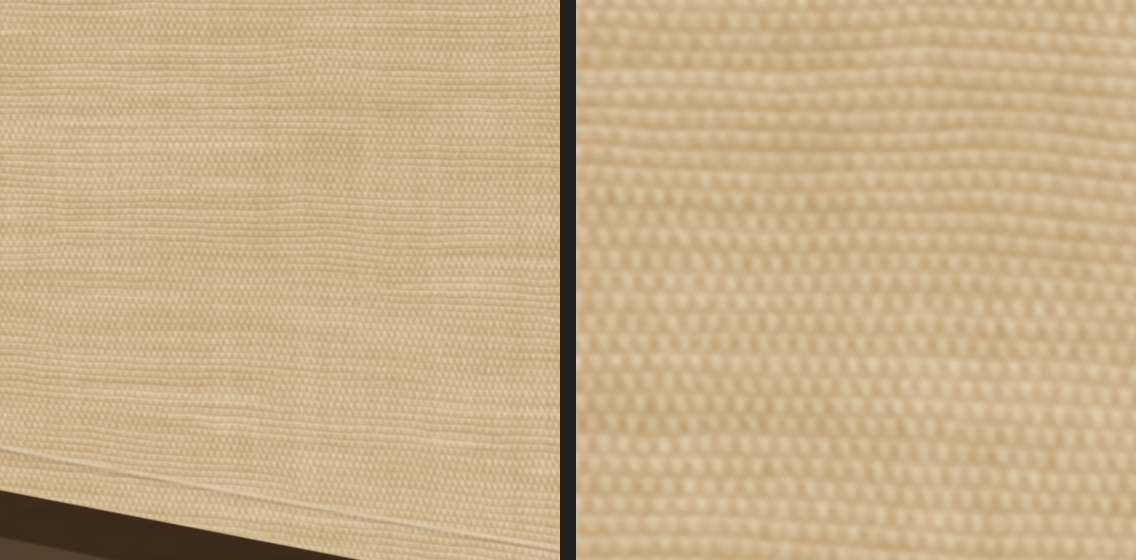
Left: the whole. Right: its middle third, enlarged.
Give the GLSL for this texture, as a three.js fragment shader.

```glsl
// Draws a beige woven linen panel with a slanted stitched hem above a dark recess.
varying vec2 vUv;

const float PI = 3.14159265;
const float ROWS = 86.0;
const float COLUMNS = 168.0;

const vec3 THREAD_SHADE = vec3(0.73, 0.605, 0.435);
const vec3 THREAD_LIGHT = vec3(0.865, 0.79, 0.655);
const vec3 HEM_LIGHT = vec3(0.88, 0.805, 0.675);
const vec3 RECESS = vec3(0.235, 0.165, 0.105);
const vec3 FLOOR_BROWN = vec3(0.335, 0.255, 0.185);

float hash(vec2 p) {
  return fract(sin(dot(p, vec2(127.1, 311.7))) * 43758.5453);
}

float noise(vec2 p) {
  vec2 cell = floor(p);
  vec2 f = fract(p);
  f = f * f * (3.0 - 2.0 * f);
  float low = mix(hash(cell), hash(cell + vec2(1.0, 0.0)), f.x);
  float high = mix(hash(cell + vec2(0.0, 1.0)), hash(cell + vec2(1.0, 1.0)), f.x);
  return mix(low, high, f.y);
}

// Noise centred on zero
float signedNoise(vec2 p) {
  return noise(p) - 0.5;
}

// Height above a straight line that starts at the left edge
float aboveLine(vec2 p, float start, float slope) {
  return (p.y - start - slope * p.x) / sqrt(1.0 + slope * slope);
}

// Soft bright or dark band around a distance of zero
float band(float d, float width) {
  return exp(-d * d / (width * width));
}

// Bends the cloth: rows tilt towards the hem and both thread sets wander
vec2 drape(vec2 p) {
  float sag = 1.0 - p.y;
  float tilt = 0.11 * sag * sag * p.x;
  float rowWander = 0.008 * signedNoise(p * vec2(7.0, 9.0))
                  + 0.003 * signedNoise(p * vec2(26.0, 34.0));
  float columnWander = 0.004 * signedNoise(p * vec2(12.0, 16.0) + 40.0);
  return vec2(p.x + columnWander, p.y + tilt + rowWander);
}

// Brightness of the weave, from 0 in the gaps to 1 on the crests
float weaveTone(vec2 cloth) {
  float row = cloth.y * ROWS;
  float column = cloth.x * COLUMNS;

  // Patches where long rows dominate alternate with patches of plain weave
  float smoothRows = smoothstep(0.25, 0.75, noise(cloth * vec2(5.0, 22.0) + 9.0));
  float ridge = cos(2.0 * PI * row) + 0.25 * sin(4.0 * PI * row);
  float crossing = cos(PI * (row + 0.15)) * cos(PI * (column + 0.2 * row));

  // Uneven yarn: long slubs, faint upright streaks and fine fibre grain
  float slub = signedNoise(vec2(cloth.x * 7.0, row * 0.95));
  float thickYarn = smoothstep(0.72, 0.95, noise(vec2(cloth.x * 5.0 + 31.0, row * 0.8)));
  float streak = signedNoise(vec2(cloth.x * 150.0, cloth.y * 3.0));
  float grain = signedNoise(vec2(column * 1.3, row * 2.1));
  float broad = signedNoise(cloth * vec2(3.0, 4.0) + 70.0);

  float tone = 0.52;
  tone += mix(0.09, 0.18, smoothRows) * ridge;
  tone += mix(0.25, 0.13, smoothRows) * crossing;
  tone += 0.26 * slub + 0.15 * thickYarn;
  tone += 0.14 * streak + 0.22 * grain + 0.1 * broad;
  return clamp(tone, 0.0, 1.0);
}

// Raised hem line: lit ridge with a thin shade below it
vec3 addHem(vec3 color, float d, float along) {
  float strength = 0.65 + 0.4 * signedNoise(vec2(along * 45.0, 3.0));
  color *= 1.0 - 0.09 * band(d + 0.007, 0.004);
  return mix(color, HEM_LIGHT, strength * band(d, 0.0042));
}

// Dark gap below the cloth with the lighter floor under it
vec3 recessColor(vec2 p) {
  float d = aboveLine(p, 0.041, -0.205);
  vec3 color = mix(FLOOR_BROWN, RECESS, smoothstep(-0.004, 0.004, d));
  return color * (1.0 + 0.05 * signedNoise(p * vec2(20.0, 60.0)));
}

void main() {
  vec2 p = vUv;
  vec3 color = mix(THREAD_SHADE, THREAD_LIGHT, weaveTone(drape(p)));

  float hemBow = 0.004 * sin(PI * p.x);
  color = addHem(color, aboveLine(p, 0.203 - hemBow, -0.182), p.x);

  // Cloth edge catches a little light before it turns into the gap
  float edge = aboveLine(p, 0.124, -0.194);
  color = mix(color, THREAD_LIGHT, 0.35 * band(edge - 0.006, 0.003));
  color = mix(recessColor(p), color, smoothstep(-0.002, 0.003, edge));

  gl_FragColor = vec4(color, 1.0);
}
```
